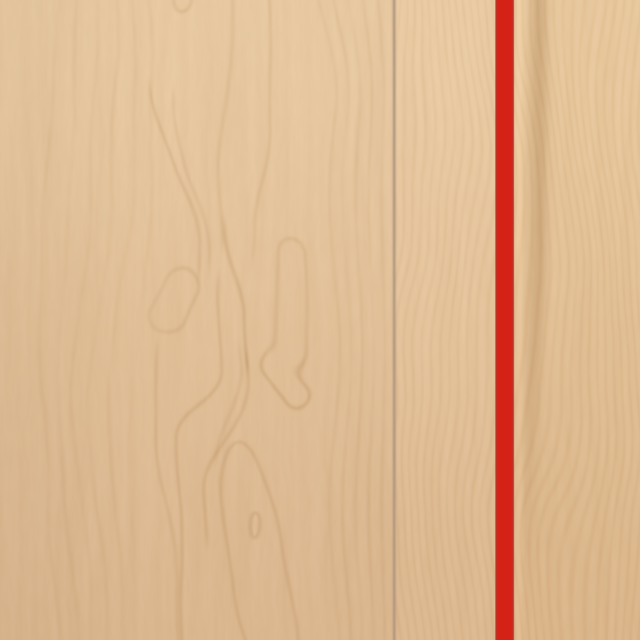
This texture is drawn by a three.js fragment shader. Its source:

```glsl
// Pale maple boards with flowing vertical grain, a thin seam and a red inlay.
// Gradient noise bends fine grain; S-shaped veins, ellipses and blended
// capsules draw the figure of the wide left board.
varying vec2 vUv;

const float SEAM = 0.616;
const float INLAY_LEFT = 0.774;
const float INLAY_RIGHT = 0.803;

vec2 gradient(vec2 cell) {
  float a = 6.2832 * fract(sin(dot(cell, vec2(127.1, 311.7))) * 43758.5);
  return vec2(cos(a), sin(a));
}

float noise(vec2 p) {
  vec2 i = floor(p), f = fract(p);
  vec2 u = f * f * f * (f * (f * 6.0 - 15.0) + 10.0);
  vec2 e = vec2(1.0, 0.0);
  float low = mix(dot(gradient(i), f), dot(gradient(i + e), f - e), u.x);
  float high = mix(dot(gradient(i + e.yx), f - e.yx),
                   dot(gradient(i + e.xx), f - e.xx), u.x);
  return mix(low, high, u.y);
}

float stroke(float d, float width) {
  return exp(-d * d / (width * width));
}

float span(float v, float lo, float hi, float soft) {
  return smoothstep(lo - soft, lo + soft, v) * (1.0 - smoothstep(hi - soft, hi + soft, v));
}

// S-curve: x is x0 below bend.x and x1 above bend.y, visible inside range
float vein(vec2 p, float x0, float x1, vec2 bend, vec2 range) {
  float t = clamp((p.y - bend.x) / (bend.y - bend.x), 0.0, 1.0);
  float slope = (x1 - x0) * 6.0 * t * (1.0 - t) / (bend.y - bend.x);
  float x = mix(x0, x1, t * t * (3.0 - 2.0 * t));
  return stroke((p.x - x) / sqrt(1.0 + slope * slope), 0.0036)
       * span(p.y, range.x, range.y, 0.02);
}

float capsule(vec2 p, vec2 a, vec2 b, float r) {
  vec2 ab = b - a;
  return length(p - a - ab * clamp(dot(p - a, ab) / dot(ab, ab), 0.0, 1.0)) - r;
}

float blend(float a, float b, float k) {
  float h = max(k - abs(a - b), 0.0) / k;
  return min(a, b) - h * h * k * 0.25;
}

float ellipse(vec2 p, vec2 r) {
  float k = length(p / r);
  return k * (k - 1.0) / max(length(p / (r * r)), 0.001);
}

// Nearly vertical growth lines in groups either side of the figure
float growthLines(vec2 p) {
  float tone = 0.0;
  for (int i = 0; i < 6; i++) {
    float n = float(i);
    float left = 0.08 + 0.028 * n + 0.018 * sin(p.y * 5.0 + n * 0.3 + 2.2)
               + 0.02 * noise(vec2(n * 0.4, p.y * 4.0));
    float right = 0.523 + 0.019 * n + (1.0 - n / 6.0)
                * (0.008 * sin(p.y * 13.0 + 2.0) - 0.035 * smoothstep(0.83, 1.05, p.y));
    float fade = 0.6 + 0.7 * noise(vec2(n * 3.7, p.y * 3.0));
    tone += 0.4 * fade * stroke(p.x - left, 0.004);
    tone += 0.55 * fade * stroke(p.x - right, 0.0035);
  }
  return tone;
}

float figure(vec2 p) {
  float tone = 0.0;
  // Long veins
  tone += 0.55 * vein(p, 0.394, 0.419, vec2(0.64, 0.80), vec2(0.59, 1.1));
  tone += 0.5 * vein(p, 0.345, 0.360, vec2(0.72, 1.0), vec2(0.62, 1.1));
  tone += 0.9 * vein(p, 0.385, 0.349, vec2(0.51, 0.64), vec2(0.42, 0.65));
  tone += 0.7 * vein(p, 0.311, 0.235, vec2(0.62, 0.88), vec2(0.57, 0.87));
  tone += 0.5 * vein(p, 0.326, 0.276, vec2(0.60, 0.84), vec2(0.58, 0.86));
  tone += 0.75 * vein(p, 0.281, 0.342, vec2(0.315, 0.42), vec2(-0.1, 0.57));
  tone += 0.65 * vein(p, 0.322, 0.384, vec2(0.23, 0.41), vec2(0.15, 0.45));
  tone += 0.5 * vein(p, 0.340, 0.374, vec2(0.29, 0.43), vec2(0.28, 0.46));
  tone += 0.5 * vein(p, 0.275, 0.246, vec2(0.08, 0.31), vec2(-0.1, 0.46));
  // Closed island with a foot, and an open curl to its left
  float island = blend(capsule(p, vec2(0.456, 0.604), vec2(0.454, 0.45), 0.022),
                       capsule(p, vec2(0.429, 0.428), vec2(0.464, 0.382), 0.021), 0.025);
  tone += (0.6 + 0.3 * span(p.y, 0.35, 0.45, 0.02)) * stroke(island, 0.0038);
  float curl = capsule(p, vec2(0.283, 0.553), vec2(0.260, 0.506), 0.028);
  tone += 0.7 * stroke(curl, 0.0038) * (0.65 + 0.35 * smoothstep(0.24, 0.30, p.x));
  // Tall arch rising from the lower edge, holding a small knot
  float axis = 0.388 + 0.18 * (0.206 - p.y);
  tone += 0.65 * stroke(ellipse(p - vec2(axis, 0.102), vec2(0.044, 0.208)), 0.0036);
  float knot = ellipse(p - vec2(0.399, 0.177), vec2(0.007, 0.018));
  tone += 0.75 * stroke(knot, 0.0035);
  tone += 0.7 * stroke(ellipse(p - vec2(0.286, 1.005), vec2(0.015, 0.021)), 0.004);
  return tone;
}

void main() {
  vec2 p = vUv;
  vec2 bent = p + vec2(0.012 * noise(p * vec2(9.0, 6.0)), 0.008 * noise(p * 13.0));
  float leftBoard = 1.0 - smoothstep(SEAM - 0.001, SEAM + 0.001, p.x);
  float rightBoard = smoothstep(INLAY_LEFT, INLAY_RIGHT, p.x);

  // Overall light
  vec3 col = mix(vec3(0.855, 0.715, 0.560), vec3(0.905, 0.785, 0.630), smoothstep(-0.1, 1.05, p.y));
  col += 0.012 * (1.0 - leftBoard) - 0.02 * smoothstep(0.25, 0.0, p.x);
  col -= vec3(0.008, 0.012, 0.022) * rightBoard;

  // Fibres and fine grain
  float fibre = noise(vec2(bent.x * 75.0, p.y * 3.0)) + 0.5 * noise(p * vec2(170.0, 30.0));
  float sway = 0.025 * noise(p * vec2(6.0, 3.5)) + 0.02 * sin(p.y * 6.0 + p.x * 9.0);
  float ripple = 0.5 + 0.5 * sin((bent.x + sway) * 470.0);
  col += vec3(0.014, 0.017, 0.020) * fibre;
  col -= vec3(0.016, 0.021, 0.028) * ripple * ripple * (1.0 - leftBoard);
  col -= vec3(0.050, 0.064, 0.076) * (growthLines(p) + figure(bent)) * leftBoard;

  // Seam, shaded groove and pale lip beside the inlay
  col = mix(col, vec3(0.66, 0.57, 0.48), 0.75 * stroke(p.x - SEAM, 0.0028));
  float groove = stroke(p.x - mix(0.822, 0.842, smoothstep(0.1, 0.7, p.y)), 0.014);
  col -= vec3(0.085, 0.10, 0.105) * groove * smoothstep(-0.1, 0.8, p.y);
  col += 0.03 * stroke(p.x - 0.811, 0.006);

  // Red inlay with muted edges
  float inlay = span(p.x, INLAY_LEFT, INLAY_RIGHT, 0.0015);
  float core = span(p.x, INLAY_LEFT + 0.003, INLAY_RIGHT - 0.003, 0.002);
  vec3 red = mix(vec3(0.73, 0.20, 0.14), vec3(0.835, 0.135, 0.085), core);
  gl_FragColor = vec4(mix(col, red, inlay), 1.0);
}
```
